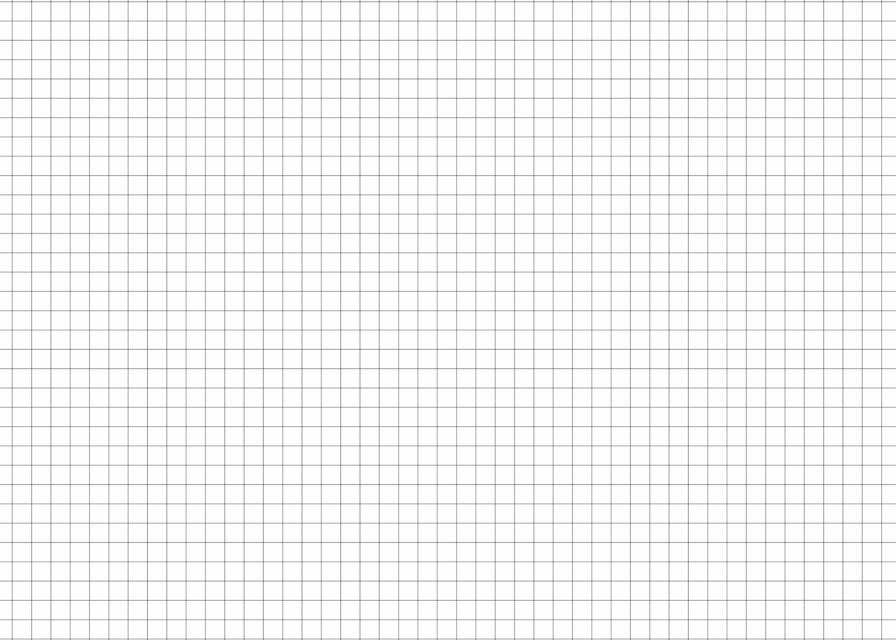
Write a WebGL 1 fragment shader that draws this pattern.

```glsl
precision highp float;
// Fine square graph paper: thin grey rules on a near-white sheet.
// Each axis is repeated with fract; rule coverage is box-filtered over one
// pixel, and the two directions multiply so that crossings are darker.

uniform vec2 u_resolution;

#define CELLS vec2(46.38, 33.14)       // repeats across and down
#define FIRST_RULE vec2(0.634, 0.090)  // first rule from left and top, in cells
#define RULE_WIDTH 0.062               // rule width, in cells
#define RULE_INK 0.29                  // darkness of a fully covered rule
#define INK_VARIATION 0.10             // change in darkness between rules
#define PAPER vec3(0.994)

// Pseudo-random value from 0 to 1 for each rule
float hash(float n) {
    return fract(sin(n * 12.9898) * 43758.5);
}

// Light let through by the rules of one axis; all lengths are in cells
float ruleLight(float position, float pixel, float seed) {
    float index = floor(position + 0.5);
    float offset = abs(position - index);
    float overlap = 0.5 * (RULE_WIDTH + pixel) - offset;
    float coverage = clamp(overlap / pixel, 0.0, min(1.0, RULE_WIDTH / pixel));
    float weight = 1.0 + INK_VARIATION * (2.0 * hash(index + seed) - 1.0);
    return 1.0 - RULE_INK * weight * coverage;
}

void main() {
    vec2 uv = gl_FragCoord.xy / u_resolution;
    uv.y = 1.0 - uv.y; // count rows from the top edge

    vec2 grid = uv * CELLS - FIRST_RULE;
    vec2 pixel = CELLS / u_resolution;

    float light = ruleLight(grid.x, pixel.x, 3.0) * ruleLight(grid.y, pixel.y, 71.0);
    gl_FragColor = vec4(PAPER * light, 1.0);
}
```
